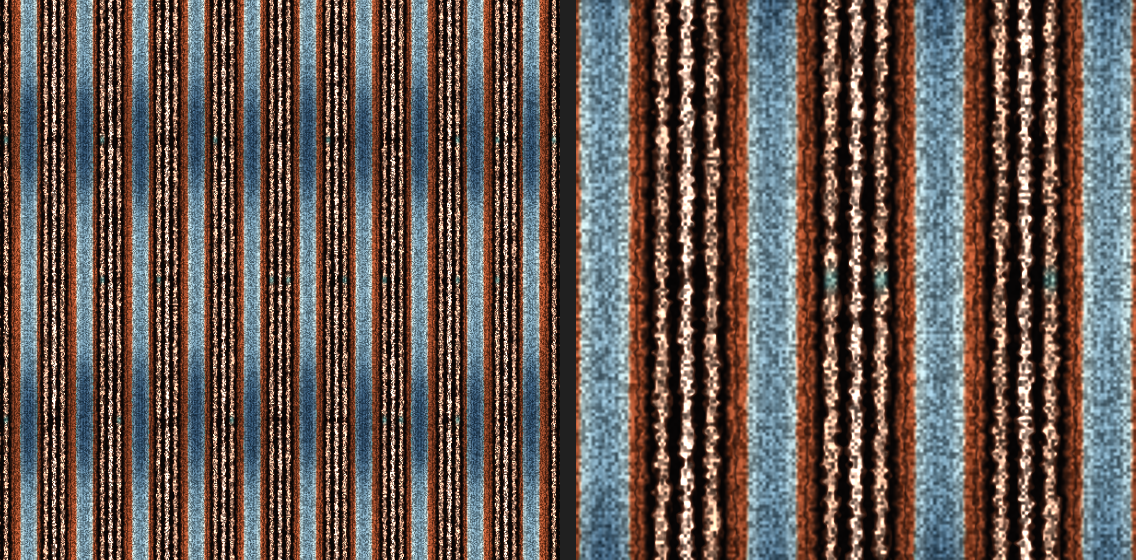
Left: the whole. Right: its middle third, enlarged.
Give the GLSL for this pattern, as a WebGL 2 fragment shader.

```glsl
#version 300 es
precision highp float;
// Woven vertical stripes: soft blue bands edged with rust, and between them
// three thin pale threads on black. Each column is shaded by its distance from
// the band and the threads; noise frays the edges and adds grain.
#define REPEATS 10.03      // stripe groups across
#define WAVES 2.0          // light and dark swells down each band
#define DRIFT 0.11         // slide of the threads against the bands
#define BAND_HALF 0.150    // half width of a blue band, in groups
#define RUST_START 0.250   // where rust begins, from the middle thread
#define THREAD_GAP 0.147   // spacing of the threads
#define THREAD_HALF 0.029  // half width of a thread
#define FRAY 0.030         // raggedness of the edges
#define GRAIN 0.42         // strength of the grain
#define GRAIN_CELLS 512.0  // grain cells across

uniform vec2 u_resolution;
out vec4 fragColor;

const vec3 BLACK = vec3(0.025, 0.018, 0.018);
const vec3 BROWN = vec3(0.27, 0.13, 0.08);
const vec3 RUST  = vec3(0.58, 0.27, 0.15);
const vec3 TAN   = vec3(0.71, 0.53, 0.43);
const vec3 PINK  = vec3(0.86, 0.71, 0.63);
const vec3 NAVY  = vec3(0.17, 0.28, 0.38);
const vec3 BLUE  = vec3(0.34, 0.48, 0.57);
const vec3 PALE  = vec3(0.72, 0.79, 0.78);
const vec3 CREAM = vec3(0.78, 0.68, 0.58);
const vec3 TEAL  = vec3(0.30, 0.58, 0.58);

float hash(vec2 p) {
  vec3 q = fract(p.xyx * vec3(0.1031, 0.1030, 0.0973));
  q += dot(q, q.yzx + 33.33);
  return fract((q.x + q.y) * q.z);
}

float noise(vec2 p) {
  vec2 i = floor(p), f = fract(p);
  f = f * f * (3.0 - 2.0 * f);
  vec2 e = vec2(1.0, 0.0);
  return mix(mix(hash(i), hash(i + e.xy), f.x),
             mix(hash(i + e.yx), hash(i + e.xx), f.x), f.y);
}

// Filled stripe: 1 inside the half width, 0 outside
float stripe(float d, float halfWidth, float soft) {
  return 1.0 - smoothstep(halfWidth - soft, halfWidth + soft, abs(d));
}

void main() {
  vec2 uv = gl_FragCoord.xy / u_resolution;
  float soft = max(0.012, 0.7 * REPEATS / u_resolution.x);

  // Fine grain and frayed edges
  float grain = noise(uv * GRAIN_CELLS + 7.0) - 0.5;
  float fray = (noise(uv * vec2(330.0, 300.0)) - 0.5) * FRAY
             + (noise(uv * vec2(60.0, 120.0) + 31.0) - 0.5) * FRAY * 0.4;

  // Distances from the band centre and from the middle thread
  float u = (uv.x - 0.5) * REPEATS;
  float slide = u - DRIFT * (uv.x - 0.5);
  float band = fract(u) - 0.5;
  float thread = fract(slide + 0.5) - 0.5;
  float group = floor(slide + 0.5);

  // Vertical swell, and the thin seams each quarter of the height
  float swell = 0.5 + 0.5 * cos(6.28318 * WAVES * uv.y);
  swell = clamp(swell + 0.22 * (noise(vec2(floor(u) * 3.7, uv.y * 9.0)) - 0.5), 0.0, 1.0);
  float seamY = (fract(uv.y * 4.0 + 0.5) - 0.5) / 4.0;
  float seam = exp(-pow(seamY / 0.007, 2.0)) * step(0.1, uv.y) * step(uv.y, 0.9);

  // Ground and rust flanks, with one dark groove in the rust
  float fromMiddle = abs(thread) + fray;
  vec3 color = BLACK;
  color = mix(color, BROWN, smoothstep(RUST_START - 0.035, RUST_START, fromMiddle) * 0.8);
  float rust = smoothstep(RUST_START - soft, RUST_START + 2.0 * soft, fromMiddle);
  color = mix(color, RUST * (0.85 + 0.25 * swell), rust);
  color = mix(color, BROWN * 0.6, 0.75 * stripe(fromMiddle - 0.292, 0.010, soft));

  // Three threads, each with a brown fringe
  for (int i = -1; i <= 1; i++) {
    float k = float(i);
    float d = thread - k * THREAD_GAP;
    float wear = noise(vec2(group * 5.0 + k * 1.7, uv.y * 34.0));
    float shift = abs(d) + fray * 1.3 + seam * 0.012;
    vec3 tint = mix(PINK, TAN, abs(k) * (0.55 + 0.45 * wear));
    color = mix(color, BROWN, 0.85 * stripe(shift, THREAD_HALF + 0.018, soft));
    color = mix(color, tint * (1.0 + 0.9 * grain), stripe(shift, THREAD_HALF, soft));
    float speck = step(0.62, hash(vec2(group + 40.0, k + floor(uv.y * 4.0 + 0.5) * 7.0)));
    color = mix(color, TEAL, abs(k) * speck * seam * 0.7 * stripe(d, 0.035, 0.02));
  }

  // Blue band: dark core, pale shoulders, cream or teal rim
  float across = abs(band) / BAND_HALF;
  float ribs = 0.04 * cos(band * 125.0);
  vec3 core = mix(NAVY, mix(BLUE, PALE, 0.28 * swell), smoothstep(0.0, 0.55, swell));
  float shoulder = smoothstep(0.25, 0.95, across) * (0.30 + 0.60 * swell);
  vec3 blue = mix(core, PALE, shoulder) + ribs;
  vec3 rim = mix(TEAL, CREAM, smoothstep(0.05, 0.5, swell));
  blue = mix(blue, rim, smoothstep(0.87, 1.0, across) * 0.85);
  color = mix(color, blue, stripe(abs(band) + fray * 0.5, BAND_HALF, soft * 1.3));

  // Grain is strongest on bright yarn
  float light = dot(color, vec3(0.3, 0.5, 0.2));
  color *= 1.0 + grain * GRAIN * 1.6;
  color += grain * GRAIN * 0.25 * smoothstep(0.05, 0.4, light);
  fragColor = vec4(clamp(color, 0.0, 1.0), 1.0);
}
```
